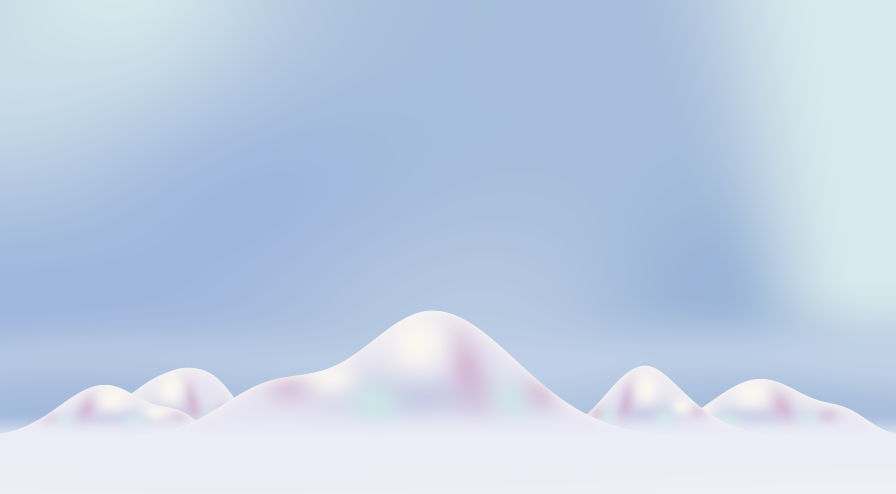
This background is drawn by a WebGL 2 fragment shader. Its source:

```glsl
#version 300 es
precision highp float;
// Pearly snow hills under a soft blue sky with pale mint corners.
// The sky blends Gaussian glows; each hill is a two-sided bell with a
// shoulder, tinted by iridescent patches that follow its own proportions.

#define BASE_LINE 0.115
#define GROUND_FADE 0.060
#define RIM_WIDTH 0.014
#define STREAK_LEAN 0.35
#define TINT_STRENGTH 0.95

uniform vec2 u_resolution;
out vec4 fragColor;

const vec3 SKY = vec3(0.655, 0.742, 0.860);
const vec3 PERIWINKLE = vec3(0.605, 0.693, 0.862);
const vec3 STEEL = vec3(0.600, 0.702, 0.842);
const vec3 AQUA = vec3(0.845, 0.915, 0.925);
const vec3 HAZE = vec3(0.760, 0.825, 0.905);
const vec3 SNOW = vec3(0.918, 0.927, 0.968);
const vec3 PEARL = vec3(0.905, 0.895, 0.950);
const vec3 CREAM = vec3(0.985, 0.975, 0.945);
const vec3 PINK = vec3(0.820, 0.700, 0.820);
const vec3 MINT = vec3(0.800, 0.910, 0.905);
const vec3 LAVENDER = vec3(0.745, 0.765, 0.880);

float glow(vec2 p, vec2 centre, vec2 radius) {
    vec2 d = (p - centre) / radius;
    return exp(-dot(d, d));
}

float bell(float x, float centre, float sigma) {
    float d = (x - centre) / sigma;
    return exp(-0.5 * d * d);
}

vec3 skyColour(vec2 p) {
    vec3 c = SKY;
    // Blue depths and the light pool behind the central peak
    c = mix(c, PERIWINKLE, 0.9 * glow(p, vec2(0.26, 0.62), vec2(0.17, 0.22)));
    c = mix(c, PERIWINKLE, 0.7 * glow(p, vec2(0.04, 0.38), vec2(0.26, 0.20)));
    c = mix(c, HAZE, 0.65 * glow(p, vec2(0.54, 0.32), vec2(0.22, 0.23)));
    c = mix(c, STEEL, 0.9 * glow(p, vec2(0.80, 0.42), vec2(0.12, 0.19)));
    // Pale light from both upper corners
    c = mix(c, AQUA, glow(p, vec2(0.13, 1.06), vec2(0.19, 0.30)));
    c = mix(c, AQUA, 0.55 * glow(p, vec2(-0.02, 0.83), vec2(0.16, 0.23)));
    float edge = 0.70 + 0.17 * (1.0 - p.y);
    float side = smoothstep(edge, edge + 0.22 - 0.10 * (1.0 - p.y), p.x);
    c = mix(c, AQUA, side * smoothstep(0.18, 0.45, p.y));
    // Low mist bank, gently uneven across the width
    float mistY = 0.265 + 0.015 * sin(9.0 * p.x + 0.5);
    float mist = glow(p, vec2(p.x, mistY), vec2(1.0, 0.065));
    return mix(c, HAZE, mist * mix(0.55, 0.85, p.x));
}

// u: sideways distance in hill widths, e: elevation from foot to peak
vec3 pearlColour(float u, float e) {
    vec2 q = vec2(u, e);
    vec2 leaning = vec2(u + STREAK_LEAN * (e - 0.55), e);
    vec3 c = PEARL;
    c = mix(c, LAVENDER, 0.85 * glow(q, vec2(-0.25, 0.34), vec2(1.05, 0.19)));
    c = mix(c, MINT, 0.9 * glow(q, vec2(-0.70, 0.25), vec2(0.32, 0.20)));
    c = mix(c, MINT, 0.8 * glow(q, vec2(0.98, 0.28), vec2(0.28, 0.18)));
    c = mix(c, PINK, 0.7 * glow(q, vec2(1.32, 0.36), vec2(0.22, 0.15)));
    c = mix(c, PINK, 0.7 * glow(q, vec2(-1.72, 0.40), vec2(0.28, 0.13)));
    c = mix(c, CREAM, 0.9 * glow(q, vec2(-1.20, 0.47), vec2(0.30, 0.14)));
    c = mix(c, PINK, 0.9 * glow(leaning, vec2(0.40, 0.54), vec2(0.22, 0.30)));
    c = mix(c, CREAM, glow(q, vec2(-0.18, 0.75), vec2(0.38, 0.26)));
    return mix(PEARL, c, TINT_STRENGTH);
}

// shape: centre, left width, right width, height
// shoulder: centre, width, height; facing: 1 or -1 mirrors the tint
vec3 addHill(vec3 behind, vec2 p, vec4 shape, vec3 shoulder, float facing) {
    float width = p.x < shape.x ? shape.y : shape.z;
    float ridge = BASE_LINE + shape.w * bell(p.x, shape.x, width)
                + shoulder.z * bell(p.x, shoulder.x, shoulder.y);
    float depth = ridge - p.y;
    float u = facing * (p.x - shape.x) / shape.z;
    vec3 c = pearlColour(u, (p.y - BASE_LINE) / shape.w);
    c = mix(c, CREAM, 0.6 * exp(-max(depth, 0.0) / RIM_WIDTH));
    c = mix(SNOW, c, smoothstep(BASE_LINE - 0.01, BASE_LINE + GROUND_FADE, p.y));
    float aa = max(fwidth(depth), 1e-5);
    return mix(behind, c, smoothstep(-0.5 * aa, 0.5 * aa, depth));
}

void main() {
    vec2 p = gl_FragCoord.xy / u_resolution;
    vec3 c = mix(SNOW, skyColour(p), smoothstep(0.10, 0.165, p.y));

    // Side hills from back to front, then the central peak
    c = addHill(c, p, vec4(0.198, 0.057, 0.039, 0.132), vec3(0.248, 0.024, 0.052), 1.0);
    c = addHill(c, p, vec4(0.117, 0.050, 0.048, 0.106), vec3(0.202, 0.021, 0.031), -1.0);
    c = addHill(c, p, vec4(0.849, 0.056, 0.057, 0.118), vec3(0.947, 0.025, 0.031), 1.0);
    c = addHill(c, p, vec4(0.715, 0.041, 0.038, 0.134), vec3(0.777, 0.040, 0.033), -1.0);
    c = addHill(c, p, vec4(0.483, 0.084, 0.093, 0.256), vec3(0.298, 0.055, 0.090), 1.0);

    // Snow floor with a faint cool drift
    float drift = 0.25 * glow(p, vec2(0.25, 0.04), vec2(0.45, 0.05));
    vec3 ground = mix(SNOW, vec3(0.935, 0.943, 0.962), 1.0 - p.y / BASE_LINE);
    ground = mix(ground, PEARL, drift);
    c = mix(ground, c, smoothstep(BASE_LINE - 0.015, BASE_LINE + 0.012, p.y));
    fragColor = vec4(c, 1.0);
}
```
